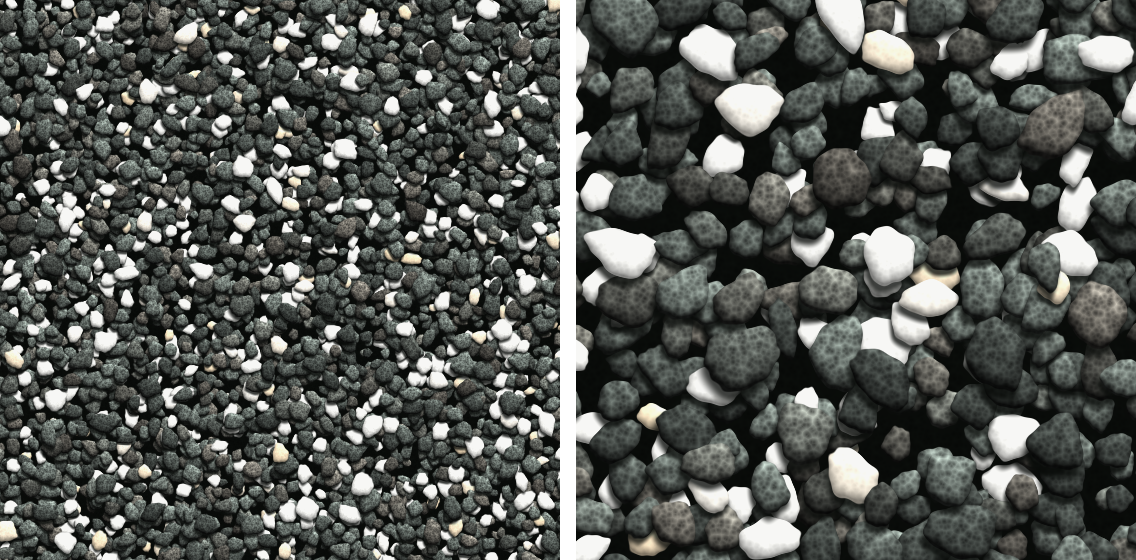
Left: the whole. Right: its middle third, enlarged.
Write a Shadertoy shader that draws this texture.

```glsl
const vec3 GAP = vec3(0.035, 0.045, 0.036);
const vec3 BASALT = vec3(0.94, 1.02, 0.97);
const vec3 BROWN_BASALT = vec3(1.03, 1.0, 0.93);
const vec3 QUARTZ = vec3(1.0, 1.0, 0.985);
const vec3 CREAM = vec3(0.98, 0.89, 0.75);
const vec3 LIGHT = vec3(0.2, 0.65, 0.73);

vec2 hash2(vec2 p) {
    vec3 a = fract(p.xyx * vec3(0.1031, 0.1030, 0.0973));
    a += dot(a, a.yzx + 33.33);
    return fract((a.xx + a.yz) * a.zy);
}

mat2 rotation(float angle) {
    float c = cos(angle), s = sin(angle);
    return mat2(c, s, -s, c);
}

// Distance to the nearest scattered point
float cellular(vec2 p) {
    vec2 cell = floor(p), f = fract(p);
    float nearest = 2.0;
    for (int y = -1; y <= 1; y++)
    for (int x = -1; x <= 1; x++) {
        vec2 o = vec2(x, y);
        vec2 d = o + hash2(cell + o) - f;
        nearest = min(nearest, dot(d, d));
    }
    return sqrt(nearest);
}

// Rounded polygon: x is the distance ratio (1 at the rim), yz the facet slope
vec3 stoneShape(vec2 q, vec2 seed) {
    float total = 0.0;
    vec2 slope = vec2(0.0);
    for (int k = 0; k < 7; k++) {
        vec2 h = hash2(seed + float(k) * vec2(5.3, 2.7));
        float angle = 6.2832 * (float(k) + 0.8 * h.x) / 7.0;
        vec2 facet = vec2(cos(angle), sin(angle));
        float reach = max(dot(q, facet) / mix(0.76, 1.15, h.y), 0.0);
        float r2 = reach * reach, r4 = r2 * r2;
        total += r4 * r4;
        slope += facet * r4 * r2 * reach;
    }
    return vec3(pow(total, 0.125), slope / max(length(slope), 1e-6));
}

// Lit surface of one stone
vec3 stoneColor(vec3 shape, mat2 turn, vec2 seed, float grain, float whiteShare) {
    vec2 kind = hash2(seed + 71.0), tone = hash2(seed + 113.0);
    float d = min(shape.x, 1.0);
    vec2 tilt = (shape.yz * turn) * d * d;
    vec3 normal = normalize(vec3(tilt, sqrt(1.0 - d * d) + 0.3));
    float lit = max(dot(normal, normalize(LIGHT)), 0.0);
    if (kind.x < whiteShare) {
        vec3 tint = mix(QUARTZ, CREAM, smoothstep(0.72, 1.0, kind.y));
        return min(tint * (0.52 + 0.72 * lit) * (0.9 + 0.22 * grain), vec3(0.97, 0.97, 0.96));
    }
    vec3 tint = mix(BASALT, BROWN_BASALT, smoothstep(0.6, 1.0, kind.y));
    float glint = 0.12 * pow(lit, 8.0) * grain;
    return tint * (mix(0.3, 0.6, tone.x) * (0.14 + 0.94 * lit) * (0.48 + 1.1 * grain) + glint);
}

// Paints one scattered layer, with its shadows, over the colour below
vec3 paintLayer(vec3 below, vec2 p, float count, float fill, float size, float layer,
                float grain, float pixel) {
    vec2 g = p * count + layer * vec2(0.37, 0.61);
    vec2 cell = floor(g);
    vec3 color = below;
    for (int y = -1; y <= 1; y++)
    for (int x = -1; x <= 1; x++) {
        vec2 id = cell + vec2(x, y);
        vec2 seed = id + layer * vec2(37.0, 91.0) + 200.0;
        vec2 place = hash2(seed), form = hash2(seed + 19.0), odds = hash2(seed + 43.0);
        if (odds.x > fill) continue;

        float radius = size * mix(0.65, 1.25, form.x);
        vec2 offset = (g - id - 0.5 - 0.8 * (place - 0.5)) / radius;
        if (dot(offset, offset) > 6.0) continue;

        float stretch = mix(0.78, 1.0, form.y);
        mat2 turn = rotation(6.2832 * odds.y);
        vec2 scale = vec2(stretch, 1.0 / stretch);
        vec2 q = (turn * offset) * scale;
        vec2 shadowQ = (turn * (offset + LIGHT.xy * 0.42)) * scale;

        float shadow = smoothstep(1.2, 0.82, stoneShape(shadowQ, seed).x);
        color = mix(color, GAP, 0.78 * shadow);

        vec3 shape = stoneShape(q, seed);
        shape.x += 0.022 * (sin(q.x * 9.0 + place.x * 6.0) + sin(q.y * 11.0 + place.y * 6.0));
        float blur = pixel * count / radius;
        float cover = smoothstep(1.0 + blur, 1.0 - blur, shape.x);
        color = mix(color, stoneColor(shape, turn, seed, grain, 0.19), cover);
    }
    return color;
}

void mainImage(out vec4 fragColor, in vec2 fragCoord) {
    vec2 p = fragCoord / iResolution.y;
    float pixel = 0.8 / iResolution.y;

    // Pitted surface shared by all stones
    float grain = mix(cellular(p * 150.0), cellular(p * 310.0 + 40.0), 0.5);

    // Small stones at the bottom, larger ones on top
    vec3 color = GAP * (0.7 + 0.6 * grain);
    color = paintLayer(color, p, 40.0, 1.0, 0.50, 1.0, grain, pixel);
    color = paintLayer(color, p, 35.0, 0.85, 0.48, 2.0, grain, pixel);
    color = paintLayer(color, p, 28.0, 0.50, 0.46, 3.0, grain, pixel);
    fragColor = vec4(color, 1.0);
}
```
